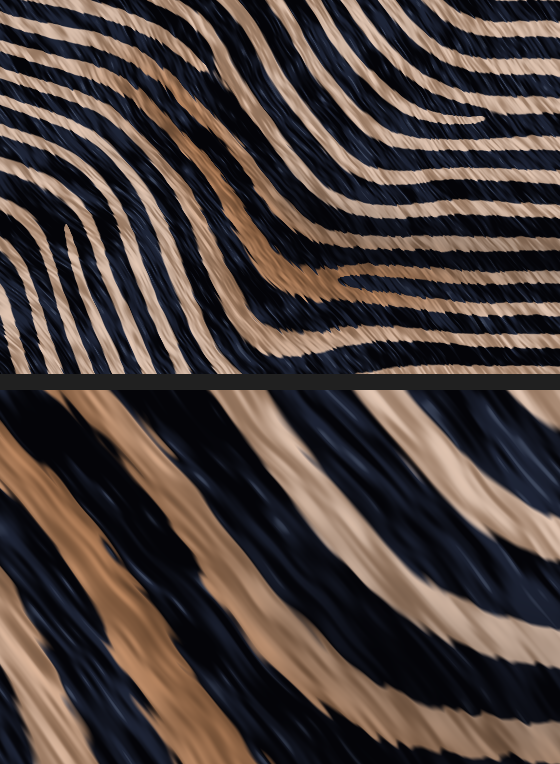
Top: the whole. Bottom: its middle third, enlarged.
Write a Shadertoy shader that draws this texture.

```glsl
// Striped animal hide: dark and tan bands sweeping over a soft fold, covered in short fur.

const vec3 INK   = vec3(0.016, 0.017, 0.033);
const vec3 SHEEN = vec3(0.115, 0.14, 0.21);
const vec3 GLINT = vec3(0.36, 0.41, 0.50);
const vec3 PALE  = vec3(0.80, 0.70, 0.63);
const vec3 TAN   = vec3(0.64, 0.51, 0.415);
const vec3 RUST  = vec3(0.53, 0.355, 0.225);

const float STRIPE_SPACING = 0.095;  // in canvas heights
const float STRIPE_OFFSET  = 0.21;
const float STRIPE_CUT     = 0.27;   // higher gives thinner tan bands
const float EDGE_SOFTNESS  = 0.17;
const float FLOW_ANGLE     = 0.698;  // main slope of the bands, downwards
const float HAIR_ANGLE     = 0.90;
const vec2  HAIR_DENSITY   = vec2(26.0, 210.0);
const int   FORK_COUNT     = 4;

float hash(vec2 p) {
    vec3 q = fract(p.xyx * 0.1031);
    q += dot(q, q.yzx + 33.33);
    return fract((q.x + q.y) * q.z);
}

float noise(vec2 p) {
    vec2 i = floor(p), f = fract(p);
    f = f * f * (3.0 - 2.0 * f);
    return mix(mix(hash(i), hash(i + vec2(1, 0)), f.x),
               mix(hash(i + vec2(0, 1)), hash(i + vec2(1, 1)), f.x), f.y);
}

// Rotates into axes along and across a downward slope.
vec2 slopeAxes(vec2 p, float angle) {
    float c = cos(angle), s = sin(angle);
    return vec2(c * p.x - s * p.y, s * p.x + c * p.y);
}

// Rounded version of max(x, 0).
float softHinge(float x) {
    const float ROUNDING = 0.06;
    return ROUNDING * log(1.0 + exp(x / ROUNDING));
}

// Position along and across the S-shaped bands.
vec2 bandCoords(vec2 p) {
    vec2 q = slopeAxes(p, FLOW_ANGLE);
    float fall = mix(0.6, 0.3, smoothstep(0.4, 0.8, q.y));
    float lowerBend = 0.4 - 0.15 * (q.y - 0.85);
    float sway = -fall * (q.x - 0.1)
               - (fall + 0.45) * softHinge(-0.2 - q.x)
               + (fall + 0.6) * softHinge(q.x - lowerBend);
    return vec2(q.x, q.y - sway);
}

// Band phase; each fork adds one full turn, so a band starts or ends there.
float bandPhase(vec2 p, vec2 band) {
    float phase = (band.y - STRIPE_OFFSET) / STRIPE_SPACING;
    for (int i = 1; i <= FORK_COUNT; i++) {
        vec2 fork = fract(vec2(0.7549, 0.5698) * float(i) + vec2(0.1, 0.12));
        vec2 d = band - bandCoords(fork * vec2(1.5, 1.0));
        float turn = (i % 2 == 0) ? 1.0 : -1.0;
        phase += turn * atan(d.y, d.x * 0.6 + 1e-5) / 6.2832;
    }
    return phase + 0.45 * (noise(p * 4.0 + 7.0) - 0.5);
}

void mainImage(out vec4 fragColor, in vec2 fragCoord) {
    vec2 p = fragCoord / iResolution.y;

    // Fur: two layers of stretched noise, bent by a slow drift
    vec2 strand = slopeAxes(p, HAIR_ANGLE);
    strand.y += 0.07 * noise(p * 3.0) + 0.008 * noise(p * 19.0);
    float fine = noise(strand * HAIR_DENSITY);
    float coarse = noise(strand * HAIR_DENSITY * 0.5 + 31.0);
    float hair = 0.55 * fine + 0.45 * coarse;
    float patchy = 0.6 * noise(p * 5.0 + 3.0) + 0.4 * noise(p * 13.0);

    // Fold: a raised ridge through the middle with a shaded hollow beside it
    vec2 band = bandCoords(p);
    float ridge = exp(-pow((band.y - 0.79) / 0.12, 2.0))
                * smoothstep(-0.45, -0.1, band.x) * smoothstep(1.0, 0.6, band.x);
    float hollow = exp(-pow((band.y - 0.91) / 0.09, 2.0))
                 * smoothstep(0.1, 0.4, band.x);

    // Bands with hair-ragged edges and uneven widths
    float phase = bandPhase(p, band) + (hair - 0.5) * mix(0.10, 0.24, ridge);
    float cut = STRIPE_CUT + 0.6 * (noise(p * 3.5 + 17.0) - 0.5);
    float light = smoothstep(-EDGE_SOFTNESS, EDGE_SOFTNESS, cos(6.2832 * phase) - cut);

    // Dark fur
    float shine = smoothstep(0.42, 0.75, hair * 0.65 + patchy * 0.4) * (1.0 - 0.7 * hollow);
    vec3 dark = mix(INK, SHEEN, shine);
    dark = mix(dark, GLINT, 0.5 * shine * smoothstep(0.8, 1.0, fine));

    // Light fur
    vec3 coat = mix(TAN, PALE, smoothstep(0.3, 0.68, hair * 0.65 + patchy * 0.35));
    coat = mix(coat, RUST, 0.85 * ridge);
    coat *= 0.86 + 0.28 * hair + ridge * 0.5 * (hair - 0.5);
    coat *= 1.0 - 0.2 * hollow;

    fragColor = vec4(mix(dark, coat, light), 1.0);
}
```
